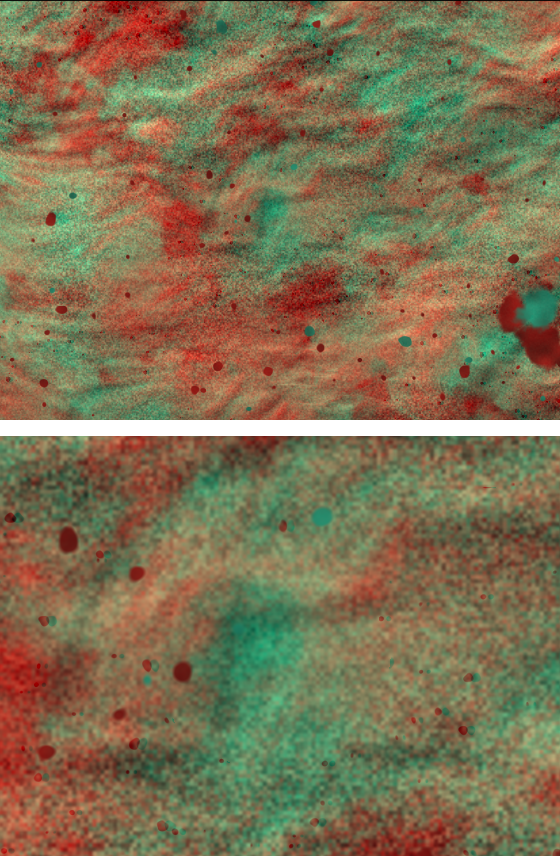
Top: the whole. Bottom: its middle third, enlarged.
Give the GLSL for this texture, as a Shadertoy shader.

```glsl
float hash(vec2 p) {
    vec3 q = fract(p.xyx * vec3(0.1031, 0.1030, 0.0973));
    q += dot(q, q.yzx + 33.33);
    return fract((q.x + q.y) * q.z);
}

float noise(vec2 p) {
    vec2 i = floor(p), f = fract(p);
    f = f * f * (3.0 - 2.0 * f);
    return mix(mix(hash(i), hash(i + vec2(1, 0)), f.x),
               mix(hash(i + vec2(0, 1)), hash(i + vec2(1, 1)), f.x), f.y);
}

float fbm(vec2 p, int octaves) {
    float sum = 0.0, amp = 0.5, total = 0.0;
    for (int i = 0; i < octaves; i++) {
        sum += amp * noise(p);
        total += amp;
        p = mat2(0.8, 0.6, -0.6, 0.8) * p * 2.03 + 17.3;
        amp *= 0.55;
    }
    return sum / total;
}

// Thin bright lines along the mid level of a noise field
float creases(vec2 p, float sharpness) {
    return pow(1.0 - abs(2.0 * fbm(p, 4) - 1.0), sharpness);
}

// Strata rise gently to the right and stand steeper at the left
vec2 strata(vec2 p) {
    vec2 warp = vec2(fbm(p * 4.0, 3), fbm(p * 4.0 + 31.0, 3)) - 0.5;
    vec2 q = p + 0.16 * warp;
    float steep = 1.0 - smoothstep(0.05, 0.4, p.x + 0.4 * p.y);
    return vec2(0.95 * q.x + 0.3 * q.y, 0.95 * q.y - 0.3 * q.x)
         * mix(vec2(0.75, 1.35), vec2(1.3, 0.8), steep);
}

float height(vec2 p) {
    return fbm(strata(p) * 5.5, 6);
}

// Brightness of the rock lit from above
float rockTone(vec2 p) {
    vec2 toLight = vec2(-0.003, 0.008);
    float slope = height(p - toLight) - height(p + toLight);
    float relief = mix(1.0, 1.6, smoothstep(0.4, 0.8, p.y));
    float broad = fbm(p * vec2(3.0, 4.5) + 5.0, 4) - 0.5;
    float rim = creases(strata(p) * 9.0 + 3.0, 16.0) * smoothstep(0.45, 0.65, noise(p * 7.0));
    return 0.5 * broad + relief * 1.5 * slope + 0.18 * rim;
}

// Scattered, slightly ragged round pits; returns coverage
float pits(vec2 p, float cells, float seed, float chance) {
    vec2 q = p * cells, home = floor(q);
    float ragged = 0.09 * (noise(q * 6.0) - 0.5);
    float cover = 0.0;
    for (int y = -1; y <= 1; y++)
    for (int x = -1; x <= 1; x++) {
        vec2 cell = home + vec2(x, y), key = cell + seed;
        vec2 centre = cell + vec2(hash(key + 3.1), hash(key + 7.7));
        float size = hash(key + 13.3);
        float radius = mix(0.05, 0.19, size * size * size);
        vec2 d = (q - centre) * vec2(1.0, mix(0.7, 1.2, hash(key + 19.9)));
        float present = step(hash(key + 29.0), chance);
        cover = max(cover, present * (1.0 - smoothstep(-0.03, 0.03, length(d) + ragged - radius)));
    }
    return cover;
}

float blob(vec2 p, vec2 centre, float radius) {
    float d = length(p - centre) + 0.09 * (fbm(p * 14.0, 4) - 0.5);
    return 1.0 - smoothstep(radius - 0.012, radius + 0.012, d);
}

void mainImage(out vec4 fragColor, in vec2 fragCoord) {
    vec2 p = fragCoord / iResolution.y;

    // Two offset views of the rock, one red and one cyan
    float parallax = 0.009 + 0.022 * (noise(p * 3.0) - 0.3);
    float red = 0.555 + 0.62 * rockTone(p - vec2(parallax, 0.0));
    float cyan = 0.475 + 0.62 * rockTone(p + vec2(parallax, 0.0));

    // Cloudy stains that separate the views
    float stain = fbm(p * vec2(6.0, 7.5) + 40.0, 5) - 0.5;
    float patchy = smoothstep(0.57, 0.72, fbm(p * 7.0 + 71.0, 4));
    float tealPatch = smoothstep(0.59, 0.73, fbm(p * 6.5 + 113.0, 4));
    red += 0.48 * stain + 0.05 * patchy - 0.2 * tealPatch;
    cyan += -0.48 * stain - 0.2 * patchy + 0.02 * tealPatch;

    // Crevice at the lower right
    float across = (p.y - 0.167 - 0.85 * (p.x - 1.198)) / 1.31 + 0.05 * (fbm(p * 9.0, 4) - 0.5);
    float reach = smoothstep(0.98, 1.25, p.x);
    float lip = reach * exp(-pow((across - 0.025) / 0.035, 2.0));
    float shade = reach * exp(-pow((across + 0.025) / 0.025, 2.0));
    red -= 0.25 * lip + 0.16 * shade;
    cyan += 0.04 * lip - 0.2 * shade;

    // Fine sandy grain, partly shared by both views
    float shared = noise(p * 240.0) - 0.5;
    float redGrain = noise(p * 310.0 + 51.0) - 0.5;
    float cyanGrain = noise(p * 310.0 + 97.0) - 0.5;
    float rough = 0.6 + 0.8 * noise(p * 6.0 + 8.0);
    red += rough * (0.13 * shared + 0.19 * redGrain);
    cyan += rough * (0.13 * shared + 0.17 * cyanGrain);

    // Small pocks dark in both views, shifted sideways
    float clustered = 0.4 * smoothstep(0.42, 0.65, noise(p * 6.0 + 23.0));
    red -= 0.2 * pits(p - vec2(0.003, 0.0), 38.0, 11.0, clustered);
    cyan -= 0.24 * pits(p + vec2(0.003, 0.0), 38.0, 11.0, clustered);
    vec3 color = vec3(red, cyan, 0.69 * cyan + 0.01);

    // Saturated red and teal hollows
    float crowd = 0.16 + 0.22 * smoothstep(0.45, 0.1, p.y) + 0.12 * smoothstep(0.9, 1.3, p.x);
    float redPit = max(pits(p, 14.0, 5.0, crowd), blob(p, vec2(1.29, 0.18), 0.045));
    redPit = max(redPit, blob(p, vec2(1.225, 0.26), 0.026));
    float tealPit = max(pits(p, 13.0, 67.0, 0.09), blob(p, vec2(1.29, 0.27), 0.04));
    vec3 redHollow = vec3(0.48, 0.06, 0.05) * (0.65 + 0.6 * noise(p * 30.0));
    vec3 tealHollow = vec3(0.1, 0.47, 0.37) * (0.7 + 0.6 * noise(p * 30.0 + 9.0));
    color = mix(color, redHollow, 0.88 * redPit);
    color = mix(color, tealHollow, 0.85 * tealPit);

    // Dark top border
    color *= 1.0 - 0.9 * smoothstep(0.996, 0.999, p.y);
    fragColor = vec4(clamp(color, 0.0, 1.0), 1.0);
}
```
